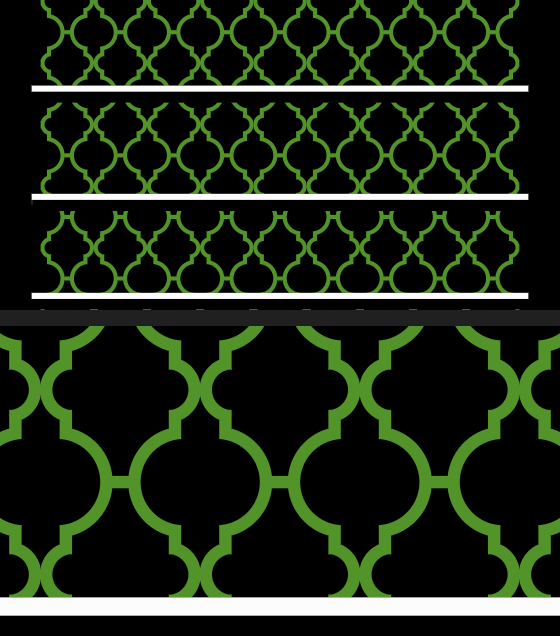
Top: the whole. Bottom: its middle third, enlarged.
Give the GLSL for this pattern, as a Shadertoy shader.

```glsl
// Three bands of green barbed-quatrefoil trellis on black, each resting on a white bar.

const float CANVAS_HEIGHT = 426.0;           // design units from top to bottom
const vec2  CELL          = vec2(73.1, 84.6); // size of one repeat
const float LOBE_ROW      = 171.2;           // depth of one row of cell centres
const float COLUMNS       = 9.0;
const float HALF_LINE     = 2.85;            // half the trellis line width

const vec2  LOBE_CENTRE   = vec2(21.8, 0.0);
const float LOBE_RADIUS   = 12.2;
const vec2  ARC_CENTRE    = vec2(29.0, 42.3);
const float ARC_RADIUS    = 22.6;
const float STUB_X        = 25.0;            // upright joining lobe and arc
const vec2  STUB_SPAN     = vec2(9.2, 22.4);
const float LINK_REACH    = 6.5;             // half length of the crossbar

const float BAR_HALF_WIDTH = 341.3;
const float BAR_HEIGHT     = 8.4;
const int   BAND_COUNT     = 4;
// Top and bottom of each band, measured down from the top edge.
const vec2 BANDS[BAND_COUNT] = vec2[BAND_COUNT](
    vec2(-10.0, 117.6), vec2(141.0, 266.3), vec2(290.0, 402.4), vec2(425.0, 550.0));

const vec3 BACKGROUND = vec3(0.0);
const vec3 GREEN      = vec3(0.32, 0.58, 0.16);
const vec3 WHITE      = vec3(0.99);
const vec3 TICK_GREY  = vec3(0.38);

float boxDistance(vec2 p, vec2 low, vec2 high) {
    vec2 d = abs(p - 0.5 * (low + high)) - 0.5 * (high - low);
    return length(max(d, 0.0)) + min(max(d.x, d.y), 0.0);
}

float ringDistance(vec2 p, vec2 centre, float radius) {
    return abs(length(p - centre) - radius) - HALF_LINE;
}

// One quadrant of the cell, mirrored about both axes and repeated.
float trellisDistance(vec2 p) {
    vec2 cell = (p - vec2(0.0, LOBE_ROW)) / CELL;
    vec2 q = abs(fract(cell + 0.5) - 0.5) * CELL;

    float lobe = max(ringDistance(q, LOBE_CENTRE, LOBE_RADIUS), STUB_X - HALF_LINE - q.x);
    float arc  = max(ringDistance(q, ARC_CENTRE, ARC_RADIUS), q.x - STUB_X - HALF_LINE);
    float stub = boxDistance(q, vec2(STUB_X - HALF_LINE, STUB_SPAN.x),
                                vec2(STUB_X + HALF_LINE, STUB_SPAN.y));
    float link = boxDistance(q, vec2(-LINK_REACH, 0.5 * CELL.y - HALF_LINE),
                                vec2(LINK_REACH, 0.5 * CELL.y + HALF_LINE));
    return min(min(lobe, arc), min(stub, link));
}

float coverage(float d, float pixel) {
    return clamp(0.5 - d / pixel, 0.0, 1.0);
}

void mainImage(out vec4 fragColor, in vec2 fragCoord) {
    // x runs from the centre, y runs down from the top edge
    float pixel = CANVAS_HEIGHT / iResolution.y;
    vec2 p = vec2(fragCoord.x - 0.5 * iResolution.x, iResolution.y - fragCoord.y) * pixel;

    float trellis = trellisDistance(p);
    float halfWidth = 0.5 * COLUMNS * CELL.x;
    vec3 colour = BACKGROUND;

    for (int i = 0; i < BAND_COUNT; i++) {
        float top = BANDS[i].x;
        float bottom = BANDS[i].y;

        // Trellis clipped to its band
        float band = boxDistance(p, vec2(-halfWidth, top), vec2(halfWidth, bottom));
        colour = mix(colour, GREEN, coverage(max(trellis, band), pixel));

        // Bar beneath the band
        float bar = boxDistance(p, vec2(-BAR_HALF_WIDTH, bottom),
                                   vec2(BAR_HALF_WIDTH, bottom + BAR_HEIGHT));
        colour = mix(colour, WHITE, coverage(bar, pixel));
    }

    // Faint tick hanging from the left end of the middle bar
    float tickTop = BANDS[1].y + BAR_HEIGHT;
    float tick = boxDistance(p, vec2(-BAR_HALF_WIDTH, tickTop),
                                vec2(-BAR_HALF_WIDTH + 1.0, tickTop + 6.0));
    colour = mix(colour, TICK_GREY, coverage(tick, pixel));

    fragColor = vec4(colour, 1.0);
}
```
